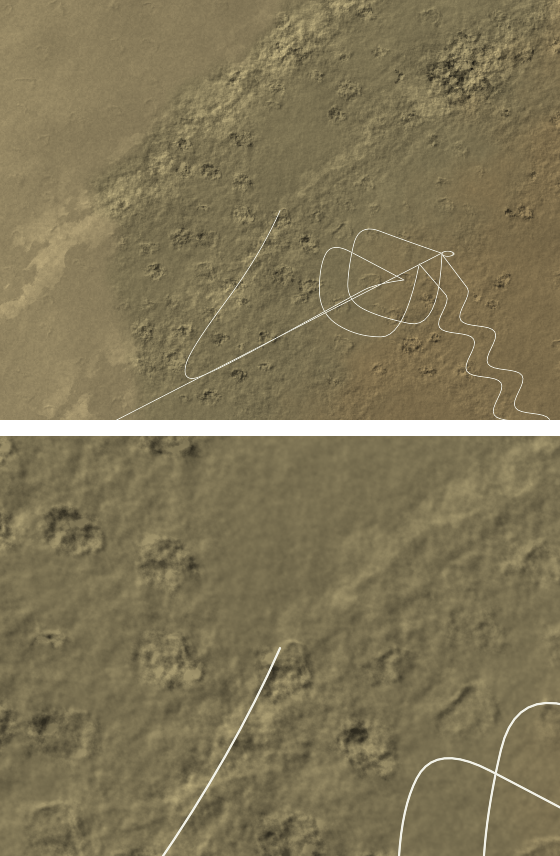
Top, the full canvas; bottom, a detail of the centre.
Give the GLSL for this texture, as a Shadertoy shader.

```glsl
// Trampled diagonal band of damp sand, overlaid with thin pale looping curves.
#define UNITS 576.0         // curve units per canvas height
#define LINE_HALF 0.0009    // half width of the curves
#define RELIEF 2.3          // strength of light on the ground
#define GRAIN 0.06          // fine sand contrast
#define PRINT_CELLS 13.0    // print cells per canvas height
#define CRUST 0.27          // brightness of dry crust
#define SMOOTH_SAND vec3(0.525, 0.475, 0.350)
#define GREEN_SAND vec3(0.475, 0.437, 0.318)
#define BROWN_SAND vec3(0.485, 0.422, 0.295)
#define LINE_COLOR vec3(0.95, 0.95, 0.91)

float hash(vec2 p) {
    vec3 a = fract(vec3(p.xyx) * 0.1031);
    a += dot(a, a.yzx + 33.33);
    return fract((a.x + a.y) * a.z);
}

float noise(vec2 p) {
    vec2 i = floor(p), f = fract(p);
    f = f * f * (3.0 - 2.0 * f);
    return mix(mix(hash(i), hash(i + vec2(1, 0)), f.x),
               mix(hash(i + vec2(0, 1)), hash(i + vec2(1, 1)), f.x), f.y);
}

float fbm(vec2 p) {
    float sum = 0.0, amp = 0.5;
    for (int i = 0; i < 5; i++) {
        sum += amp * noise(p);
        p = mat2(1.6, 1.2, -1.2, 1.6) * p + 17.3;
        amp *= 0.5;
    }
    return sum;
}

// Scattered footprints: x is churned area, y is rim height
vec2 prints(vec2 q) {
    vec2 g = q * PRINT_CELLS, cell = floor(g), result = vec2(0);
    g += 0.4 * (vec2(fbm(q * 50.0), fbm(q * 50.0 + 31.0)) - 0.5);
    for (int k = 0; k < 9; k++) {
        vec2 c = cell + vec2(k % 3 - 1, k / 3 - 1);
        vec2 d = g - c - 0.2 - 0.6 * vec2(hash(c), hash(c + 57.0));
        float size = mix(0.14, 0.42, hash(c + 91.0));
        float here = step(0.45, hash(c + 23.0));
        float r = length(d * vec2(1.0, 1.25));
        float rim = exp(-pow((r - size * 0.7) * 14.0, 2.0));
        rim *= smoothstep(-0.7, 0.6, dot(normalize(d + 1e-4), vec2(0.6, -0.8)));
        result = max(result, here * vec2(smoothstep(size * 1.2, size * 0.5, r), rim));
    }
    return result;
}

float height(vec2 q, float churn) {
    return fbm(q * 68.0) * mix(0.17, 1.15, churn) + 0.13 * prints(q).y;
}

float segmentDist(vec2 p, vec2 a, vec2 b) {
    vec2 d = b - a;
    return length(p - a - d * clamp(dot(p - a, d) / max(dot(d, d), 1e-6), 0.0, 1.0));
}

// Quadratic spline through the midpoints of its control points
float splineDist(vec2 p, vec2 c[8]) {
    float dist = 1e5;
    for (int i = 1; i < 7; i++) {
        vec2 a = i == 1 ? c[0] : 0.5 * (c[i - 1] + c[i]);
        vec2 b = i == 6 ? c[7] : 0.5 * (c[i] + c[i + 1]);
        vec2 last = a;
        for (int k = 1; k <= 10; k++) {
            float t = float(k) / 10.0;
            vec2 next = mix(mix(a, c[i], t), mix(c[i], b, t), t);
            dist = min(dist, segmentDist(p, last, next));
            last = next;
        }
    }
    return dist;
}

// Straight lead-in followed by a slanted wave
float waveDist(vec2 p, vec2 start, vec2 shift) {
    float dist = 1e5;
    vec2 last = start;
    for (int k = 0; k <= 48; k++) {
        float t = float(k) / 16.0;
        vec2 next = shift + vec2(598, 412) + vec2(37.5, 60) * t + vec2(14, -7) * cos(6.28319 * t);
        dist = min(dist, segmentDist(p, last, next));
        last = next;
    }
    return dist;
}

float curvesDist(vec2 p) {
    float d = segmentDist(p, vec2(158, 577), vec2(606, 347));
    d = min(d, splineDist(p, vec2[8](vec2(384, 289), vec2(357, 350), vec2(260, 480), vec2(250, 520),
        vec2(280, 518), vec2(480, 408), vec2(515, 389), vec2(554, 384))));
    d = min(d, splineDist(p, vec2[8](vec2(554, 384), vec2(505, 358), vec2(455, 332), vec2(438, 365),
        vec2(438, 430), vec2(490, 462), vec2(555, 462), vec2(575, 362))));
    d = min(d, splineDist(p, vec2[8](vec2(605, 347), vec2(550, 328), vec2(492, 306), vec2(478, 365),
        vec2(476, 412), vec2(520, 435), vec2(602, 452), vec2(606, 350))));
    d = min(d, waveDist(p, vec2(575, 362), vec2(0)));
    d = min(d, waveDist(p, vec2(607, 350), vec2(29, -10)));
    vec2 e = (p - vec2(614, 348)) / vec2(8, 3.5);
    return min(d, abs(length(e) - 1.0) * 4.0);
}

void mainImage(out vec4 fragColor, in vec2 fragCoord) {
    vec2 q = fragCoord / iResolution.y;
    q.y = 1.0 - q.y;

    // Regions: smooth left, green trampled band, brown lower right
    float ragged = fbm(q * 9.0) - 0.5;
    float upper = dot(q - vec2(0.72, 0.0), vec2(0.655, 0.756));
    float inside = min(upper, dot(q - vec2(0.226, 0.451), vec2(0.971, -0.241)));
    float band = smoothstep(-0.03, 0.03, inside + 0.12 * ragged);
    float brown = smoothstep(-0.12, 0.2, dot(q - vec2(1.0, 0.55), vec2(0.8, 0.6)) + 0.3 * ragged);
    vec3 color = mix(SMOOTH_SAND, mix(GREEN_SAND, BROWN_SAND, brown), band);
    color *= 1.0 + 0.15 * ragged + 0.08 * (1.0 - band) * smoothstep(0.35, 0.0, q.x);

    // Dry pale crust in ragged streaks along the band
    vec2 along = vec2(dot(q, vec2(-0.756, 0.655)), dot(q, vec2(0.655, 0.756)));
    float streaks = exp(-pow((upper - 0.06) * 14.0, 2.0)) + 0.8 * exp(-pow((upper - 0.39) * 15.0, 2.0));
    float crust = fbm(along * vec2(15, 26)) + 0.15 * streaks + 0.22 * (fbm(q * 75.0) - 0.5);
    crust = smoothstep(0.56, 0.67, crust) * mix(0.15, 1.0, clamp(streaks, 0.0, 1.0));
    color *= 1.0 + CRUST * crust * (0.3 + fbm(q * 90.0));

    // Clods and prints lit from the upper left
    vec2 center = q - vec2(1.12, 0.16);
    float cluster = exp(-dot(center, center) * 160.0);
    float patches = smoothstep(0.42, 0.66, fbm(q * 7.0 + 40.0));
    float churn = prints(q).x * (0.3 + patches) + 0.25 * patches + 0.35 * streaks + cluster;
    churn = clamp(churn, 0.0, 1.0) * mix(0.12, 1.0, band);
    vec2 toLight = vec2(-0.0015, -0.0013);
    float light = height(q - toLight, churn) - height(q + toLight, churn);
    light *= RELIEF * mix(0.35, 0.85, band);
    float pits = churn * smoothstep(0.51, 0.63, fbm(q * 52.0 + 11.0));
    color *= 1.0 + clamp(light, -0.4, 0.26) - pits * (0.2 + 0.22 * cluster);
    color *= 1.0 + GRAIN * (noise(q * 380.0) + noise(q * 210.0) - 1.0);

    // Curves on top
    float dist = curvesDist(q * UNITS) / UNITS;
    float soft = 0.55 / iResolution.y;
    color = mix(color, LINE_COLOR, 1.0 - smoothstep(LINE_HALF - soft, LINE_HALF + soft, dist));
    fragColor = vec4(color, 1.0);
}
```
